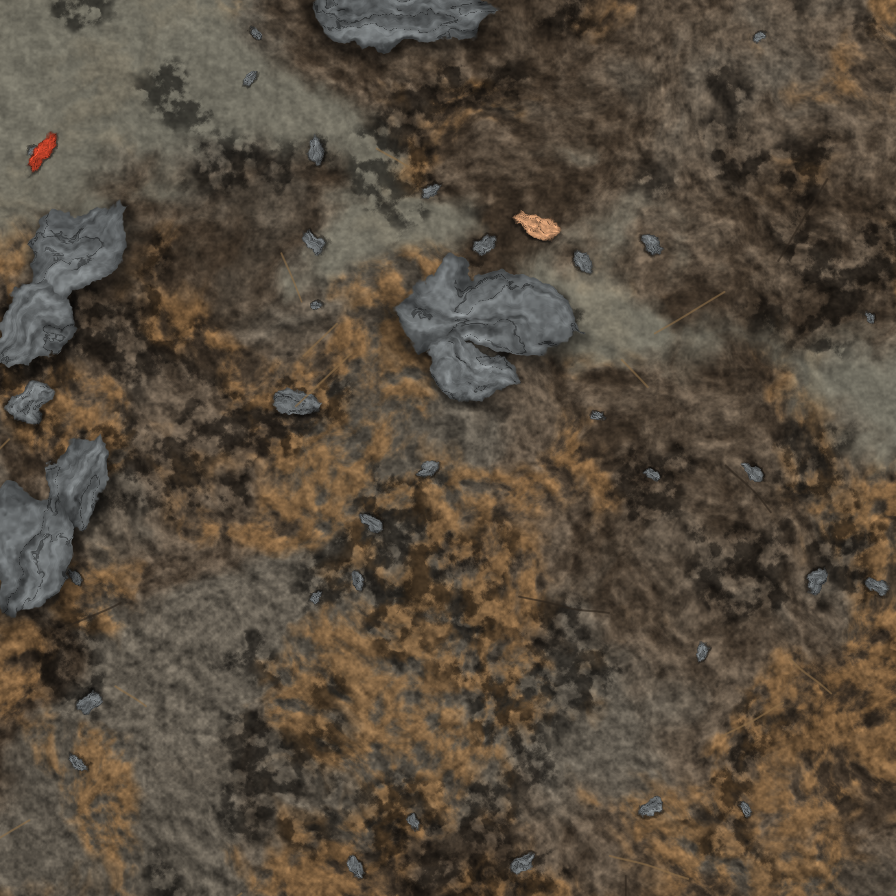
Reproduce this texture procedurally as a WebGL 2 fragment shader.

```glsl
#version 300 es
precision highp float;

uniform vec2 u_resolution;
out vec4 fragColor;

float hash(vec2 p) {
  return fract(sin(dot(p, vec2(127.1, 311.7))) * 43758.5);
}

float noise(vec2 p) {
  vec2 cell = floor(p), f = fract(p);
  f = f * f * (3.0 - 2.0 * f);
  float low = mix(hash(cell), hash(cell + vec2(1, 0)), f.x);
  float high = mix(hash(cell + vec2(0, 1)), hash(cell + vec2(1, 1)), f.x);
  return mix(low, high, f.y);
}

mat2 rotation(float angle) {
  float c = cos(angle), s = sin(angle);
  return mat2(c, -s, s, c);
}

float fbm(vec2 p) {
  float sum = 0.0, weight = 0.52;
  for (int i = 0; i < 5; i++) {
    sum += weight * noise(p);
    p = rotation(0.65) * p * 2.03 + 11.7;
    weight *= 0.5;
  }
  return sum;
}

float segmentDistance(vec2 p, vec2 a, vec2 b) {
  vec2 pa = p - a, ba = b - a;
  return length(pa - ba * clamp(dot(pa, ba) / dot(ba, ba), 0.0, 1.0));
}

// Angular outline, negative inside
float stoneDistance(vec2 q, vec2 radius) {
  vec2 n = abs(q) / radius;
  return (max(n.x + 0.4 * n.y, n.y + 0.3 * n.x) - 1.0) * min(radius.x, radius.y);
}

// Layered stone with a soft contact shadow
vec3 paintStone(vec3 base, vec2 p, vec2 centre, vec2 radius, float angle, vec3 tint, float px) {
  float size = min(radius.x, radius.y);
  if (length(p - centre) > 2.2 * max(radius.x, radius.y)) return base;
  vec2 wobble = vec2(fbm(p * 0.9 / size), fbm(p * 0.9 / size + 31.0)) - 0.5;
  vec2 q = rotation(angle) * (p - centre) + wobble * size * 1.5;
  float d = stoneDistance(q, radius);
  float shade = stoneDistance(q + vec2(0.1, 0.22) * size, radius);
  base *= 1.0 - 0.5 * smoothstep(0.35 * size, -0.1 * size, shade);

  vec2 strata = q / size * vec2(0.7, 1.9) + centre * 37.0;
  float layer = fbm(strata);
  float relief = layer - fbm(strata + vec2(0.12, 0.25));
  float crack = 1.0 - smoothstep(0.0, 0.025, abs(layer - 0.43));
  float light = 0.96 + 1.5 * relief + 0.25 * (noise(p * 190.0) - 0.5);
  light *= 1.0 - 0.38 * crack;
  light *= 0.72 + 0.28 * smoothstep(0.0, 0.25 * size, -d);
  return mix(base, tint * light, smoothstep(px, -px, d));
}

vec3 paintGround(vec2 p) {
  vec2 warp = vec2(fbm(p * 6.0), fbm(p * 6.0 + 7.3)) - 0.5;
  float broad = fbm(p * 7.0 + warp * 2.0);
  float fine = fbm(p * 55.0 + warp * 4.0);
  float relief = fine - fbm(p * 55.0 + warp * 4.0 + vec2(0.25, 0.35));

  // Damp soil and grey dust
  vec3 colour = mix(vec3(0.23, 0.19, 0.15), vec3(0.385, 0.335, 0.28),
                    smoothstep(0.3, 0.66, 0.55 * broad + 0.45 * fine));
  float dust = smoothstep(0.47, 0.66, fbm(p * 4.5 + 20.0 + warp));
  colour = mix(colour, vec3(0.385, 0.37, 0.335), 0.65 * dust);

  // Rusty moss, denser toward the bottom
  float moss = smoothstep(0.49, 0.64, fbm(p * 9.0 + 43.0 + warp) + 0.14 * (0.42 - p.y));
  colour = mix(colour, vec3(0.5, 0.37, 0.23), 0.75 * moss * smoothstep(0.28, 0.62, fine));

  // Diagonal sandy wash
  float halfWidth = mix(0.21, 0.05, smoothstep(0.0, 0.45, p.x));
  float across = abs(p.y - 0.97 + 0.43 * p.x + 0.25 * warp.x);
  float sand = smoothstep(-0.035, 0.035, halfWidth - across + 0.22 * (broad - 0.5));
  vec3 sandColour = vec3(0.46, 0.45, 0.4) * (0.86 + 0.28 * broad);
  colour = mix(colour, sandColour, 0.88 * sand);

  // Dark litter clumps and grain
  float litter = smoothstep(0.53, 0.66, fbm(p * 11.0 + 67.0));
  colour *= 1.0 - 0.5 * litter * smoothstep(0.38, 0.6, fbm(p * 75.0 + 5.0));
  float texture_ = mix(1.0, 0.5, sand);
  float grain = noise(p * 230.0) + 0.6 * noise(p * 410.0) - 0.8;
  return colour * (1.0 + texture_ * (0.9 * relief + 0.3 * grain));
}

void main() {
  vec2 p = gl_FragCoord.xy / u_resolution.y;
  float px = 1.0 / u_resolution.y;
  vec3 slate = vec3(0.42, 0.435, 0.44);
  vec3 colour = paintGround(p);

  // Scattered pebbles
  vec2 cell = floor(p * 16.0);
  if (hash(cell + 3.0) < 0.16) {
    vec2 centre = (cell + 0.3 + 0.4 * vec2(hash(cell), hash(cell + 9.0))) / 16.0;
    float size = mix(0.005, 0.012, hash(cell + 5.0));
    colour = paintStone(colour, p, centre, size * vec2(1.4, 0.8), 6.0 * hash(cell + 7.0), slate * 0.95, px);
  }

  // Outcrop along the left edge, then separate slabs
  for (int i = 0; i < 5; i++) {
    float k = float(i);
    vec2 centre = vec2(0.05 + 0.035 * cos(k * 2.1), 0.72 - 0.085 * k);
    float size = 0.022 + 0.035 * abs(cos(k * 0.785));
    colour = paintStone(colour, p, centre, size * vec2(1.3, 0.8), 0.6 + 0.15 * k, slate, px);
  }
  colour = paintStone(colour, p, vec2(0.45, 0.985), vec2(0.11, 0.038), -0.05, slate * 0.92, px);
  colour = paintStone(colour, p, vec2(0.54, 0.648), vec2(0.105, 0.046), -0.15, slate, px);
  colour = paintStone(colour, p, vec2(0.53, 0.59), vec2(0.055, 0.03), -0.4, slate, px);
  colour = paintStone(colour, p, vec2(0.33, 0.55), vec2(0.03, 0.015), -0.1, slate, px);

  // Bright chips
  colour = paintStone(colour, p, vec2(0.047, 0.83), vec2(0.026, 0.008), 1.0, vec3(0.72, 0.25, 0.16), px);
  colour = paintStone(colour, p, vec2(0.6, 0.75), vec2(0.028, 0.013), -0.3, vec3(0.78, 0.58, 0.43), px);

  // Straw and dark twigs
  for (int i = 0; i < 18; i++) {
    vec2 seed = vec2(float(i), 4.7);
    vec2 start = vec2(hash(seed), 0.85 * hash(seed + 2.3));
    float angle = 6.283 * hash(seed + 5.1);
    vec2 end = start + mix(0.03, 0.11, hash(seed + 8.9)) * vec2(cos(angle), sin(angle));
    float d = segmentDistance(p + 0.006 * (noise(p * 25.0) - 0.5), start, end);
    vec3 stalk = i % 4 == 0 ? vec3(0.17, 0.14, 0.11) : vec3(0.53, 0.42, 0.28);
    colour = mix(colour, stalk, 0.65 * smoothstep(0.0008 + px, 0.0008 - 0.5 * px, d));
  }
  fragColor = vec4(clamp(colour, 0.0, 1.0), 1.0);
}
```
